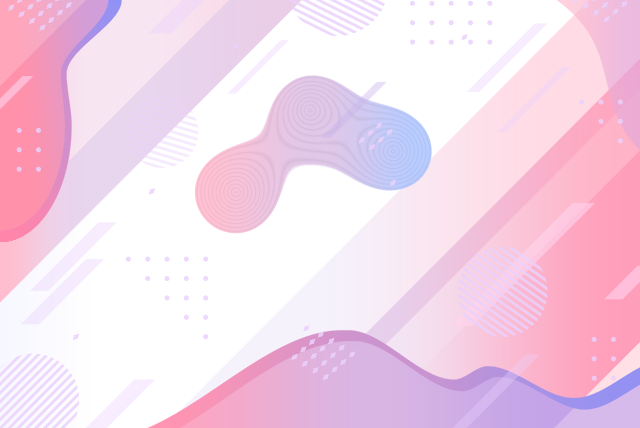
Give the GLSL for this background, as a WebGL 1 fragment shader.

```glsl
precision highp float;
// Pastel background: diagonal bands, flowing blobs, a wave and small geometric accents.
uniform vec2 u_resolution;

float px; // one pixel in design units; the canvas is 768 x 512 units
vec2 p;
vec3 col = vec3(1);

void paint(vec3 color, float alpha) { col = mix(col, color, alpha); }
float ease(float a, float b, float v) { return smoothstep(a, b, v); }
float fill(float d) { return clamp(.5 - d / px, 0., 1.); }

// Coverage beyond a diagonal line
float past(float limit) { return fill((limit - p.x - p.y) * .7); }

float hash(float n) {
  n = fract(n * .1031);
  n *= n + 33.33;
  return fract(n * (n + n));
}

float smoothMin(float a, float b) {
  float h = max(1. - abs(a - b) / 105., 0.);
  return min(a, b) - h * h * 26.;
}

// Slanted streak with horizontal ends
float streak(float slant, float width, float top, float bottom) {
  return past(slant) * (1. - past(slant + width)) * fill(top - p.y) * fill(p.y - bottom);
}

// Grid of dots; the triangular form keeps only column >= row
float dots(vec2 corner, vec2 last, float triangular) {
  vec2 id = clamp(floor((p - corner) / 23.2 + .5), vec2(0), last);
  return (1. - triangular * step(id.x + .5, id.y)) * fill(length(p - corner - id * 23.2) - 3.);
}

float diamond(vec2 q) {
  return fill(abs(q.x - q.y) * .5 + abs(q.x + q.y) * .9 - 3.8);
}

// Skewed lattice of diamonds
float diamonds(vec2 corner, vec2 last) {
  vec2 q = p - corner, a = vec2(-10.5, 9), b = vec2(12.5, 8);
  vec2 id = vec2(b.y * q.x - b.x * q.y, a.x * q.y - a.y * q.x) / (a.x * b.y - b.x * a.y);
  id = clamp(floor(id + .5), vec2(0), last);
  return diamond(q - id.x * a - id.y * b);
}

float stripedDisc(vec2 center, float radius, float slope) {
  vec2 q = p - center;
  float stripe = abs(fract(dot(q, normalize(vec2(slope, 1))) / 7.5) - .5) * 7.5;
  return fill(length(q) - radius) * fill(stripe - 1.7);
}

// Corner blob: eased neck above a quarter ellipse
float cornerBlob(float top, float waist, float belly, float bottom) {
  float edge = mix(mix(top, waist, ease(0., 88., p.y)), belly, ease(88., 150., p.y));
  float t = max(p.y - 150., 0.) / (bottom - 150.);
  return fill((p.x - edge * sqrt(max(1. - t * t, 0.))) * .85) * step(t, 1.);
}

void main() {
  px = 512. / u_resolution.y;
  p = vec2(0, 512) + gl_FragCoord.xy / u_resolution * vec2(768, -512);
  float x = p.x, y = p.y;
  vec3 lilac = vec3(.92, .82, .99), pale = vec3(.95, .91, .97);

  // Upper-left bands on white
  paint(vec3(.97, .97, 1), 1. - ease(0., 130., x));
  vec3 shade = mix(vec3(1, .74, .81), vec3(.97, .9, .95), ease(0., 110., x));
  shade = mix(shade, vec3(.99, .83, .89), ease(170., 350., x));
  shade = mix(shade, vec3(.87, .79, .92), .6 * past(275.) * ease(0., 100., x));
  paint(shade, 1. - past(362.));

  // Lower-right bands
  float warm = ease(420., 760., x);
  paint(mix(vec3(.96, .95, .99), vec3(1, .86, .9), ease(360., 660., x)), past(707.));
  paint(mix(vec3(.9, .82, .93), vec3(1, .65, .75), warm), past(838.));
  paint(mix(pale, vec3(1, .7, .78), warm), past(875.));
  paint(mix(pale, vec3(1, .62, .73), warm), past(948.));
  paint(vec3(1, .88, .9), past(1177.));

  // Upper-right blob
  float edge = 668. + y * (1.357 + y * (y * .0000385 - .01138));
  shade = mix(vec3(1, .72, .8), vec3(.88, .66, .86), ease(670., 768., x));
  paint(shade, .65 * fill((edge - x) * .8) * step(y, 200.));

  // Upper-left blob: rim, then face
  shade = mix(vec3(.57, .57, .96), vec3(.82, .56, .8), ease(0., 110., y));
  shade = mix(shade, vec3(1, .52, .67), ease(130., 285., y - x * .4));
  paint(shade, cornerBlob(146., 80., 86., 290.));
  shade = mix(vec3(1, .57, .67), vec3(.82, .62, .85), ease(5., 115., x - y * .12));
  shade = mix(vec3(1, .8, .85), shade, .65 + .35 * past(103.));
  paint(shade, cornerBlob(130., 73., 78., 276.));

  // Slanted streaks
  paint(lilac, .4 * (streak(384., 22., 266., 348.) + streak(413., 22., 310., 388.)
    + streak(218., 27., 0., 40.) + streak(385., 10., 48., 112.) + streak(670., 15., 28., 110.)
    + streak(755., 10., 80., 158.) + streak(615., 25., 454., 512.)));
  paint(vec3(1, .83, .93), .6 * (streak(930., 27., 243., 390.)
    + streak(1083., 22., 318., 358.) + streak(118., 13., 91., 130.)));

  // Central blob with nested contour lines
  float d = smoothMin(length(p - vec2(283, 230)) - 49., length(p - vec2(372, 132)) - 41.);
  d = smoothMin(d, length(p - vec2(472, 181)) - 46.);
  shade = mix(vec3(1, .72, .8), vec3(.86, .75, .9), ease(240., 385., x));
  shade = mix(shade, vec3(.68, .77, 1), ease(385., 505., x));
  float contour = fill(abs(fract(d / 4.6) - .5) * 4.6 - .6);
  paint(shade * (1. - .06 * contour), .87 * fill(d));
  paint(vec3(.78, .7, .92), .4 * streak(550., 12., 98., 165.));

  // Bottom wave: rim, then face
  float rim = 525. - 130. * ease(120., 410., x) + 59. * ease(418., 545., x)
    - 16. * ease(545., 585., x) + 38. * ease(585., 688., x) - 46. * ease(690., 800., x);
  float face = 545. - 137. * ease(120., 420., x) + 60. * ease(425., 555., x)
    - 17. * ease(555., 598., x) + 39. * ease(598., 702., x) - 45. * ease(702., 810., x);
  shade = mix(vec3(1, .58, .7), vec3(.8, .58, .81), ease(190., 460., x));
  paint(mix(shade, vec3(.58, .57, .95), ease(460., 768., x)), fill((rim - y) * .85));
  shade = mix(vec3(.99, .65, .76), vec3(.85, .71, .89), ease(200., 450., x));
  shade = mix(shade, vec3(.77, .64, .91), ease(450., 660., x));
  paint(mix(shade, vec3(.84, .73, .92), past(1177.)), fill((face - y) * .85));
  paint(lilac, .35 * streak(1055., 17., 424., 512.));

  // Striped discs, dot grids and diamonds
  float accents = stripedDisc(vec2(40, 478), 55., 1.) + stripedDisc(vec2(405, -18), 61., -.5)
    + stripedDisc(vec2(603, 349), 54., -.7) + .5 * stripedDisc(vec2(195, 158), 43., -.3)
    + dots(vec2(495, 4), vec2(4, 2), 0.) + dots(vec2(23, 156), vec2(1, 2), 0.)
    + dots(vec2(154, 310), vec2(4), 1.) + dots(vec2(713, 406), vec2(1, 2), 0.)
    + dots(vec2(698, 122), vec2(2), 1.) + diamonds(vec2(385, 400), vec2(3))
    + diamonds(vec2(45, -18), vec2(3)) + diamonds(vec2(722, -28), vec2(3))
    + diamonds(vec2(455, 150), vec2(2, 1));
  for (float n = 0.; n < 6.; n++)
    accents += diamond(p - vec2(85. + 94. * n + 12. * hash(n + 3.), 512. * fract(.787 + .66 * n)));
  paint(lilac, .85 * min(accents, 1.));
  gl_FragColor = vec4(col, 1);
}
```
